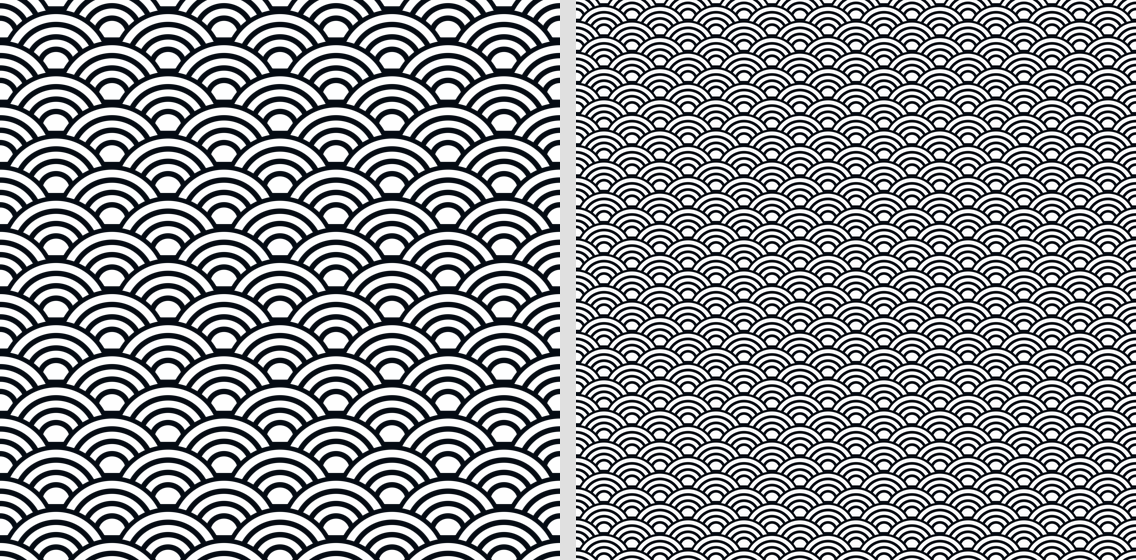
Left: one tile. Right: repeated 2 by 2.
Reproduce this pattern procedurally as a Shadertoy shader.

```glsl
const float ARCHES_ACROSS = 5.0;
const float ROWS_DOWN = 18.0;      // staggered rows, two per vertical repeat
const float ROW_PHASE = 0.109;     // height of the first row, in rows
const vec3 INK = vec3(0.02, 0.045, 0.075);
const vec3 PAPER = vec3(0.995);

// Coverage of a shape from its signed distance, negative inside
float coverage(float dist, float blur) {
    return 1.0 - smoothstep(-blur, blur, dist);
}

// Signed distance to a ring centred on the local origin
float ringDistance(float radius, float ringRadius, float width) {
    return abs(radius - ringRadius) - 0.5 * width;
}

// Paper disc with concentric ink rings and a flat ink base
float archInk(vec2 p, float discRadius, float baseHeight, float blur) {
    float radius = length(p);
    float ink = 1.0 - coverage(radius - discRadius, blur);
    for (int i = 0; i < 3; i++) {
        float ringRadius = 0.146 + 0.1105 * float(i);
        ink = max(ink, coverage(ringDistance(radius, ringRadius, 0.048), blur));
    }
    return max(ink, coverage(p.y - baseHeight, blur));
}

// Overlapping rows painted from back to front; one arch is one unit wide
float scallopInk(vec2 uv, float blur) {
    float rowHeight = ARCHES_ACROSS / ROWS_DOWN;
    float rowCoord = uv.y * ROWS_DOWN + ROW_PHASE;
    float ink = 1.0;
    for (int i = 1; i >= -1; i--) {
        float row = floor(rowCoord) + float(i);
        float stagger = 0.5 * mod(row, 2.0);
        vec2 p = vec2(fract(uv.x * ARCHES_ACROSS + stagger) - 0.5,
                      (rowCoord - row) * rowHeight);
        float body = coverage(length(p) - 0.5, blur);
        ink = mix(ink, archInk(p, 0.46, -0.026, blur), body);
    }
    return ink;
}

void mainImage(out vec4 fragColor, in vec2 fragCoord) {
    vec2 uv = fragCoord / iResolution.xy;
    float blur = 0.75 * ARCHES_ACROSS / min(iResolution.x, iResolution.y);
    fragColor = vec4(mix(PAPER, INK, scallopInk(uv, blur)), 1.0);
}
```
